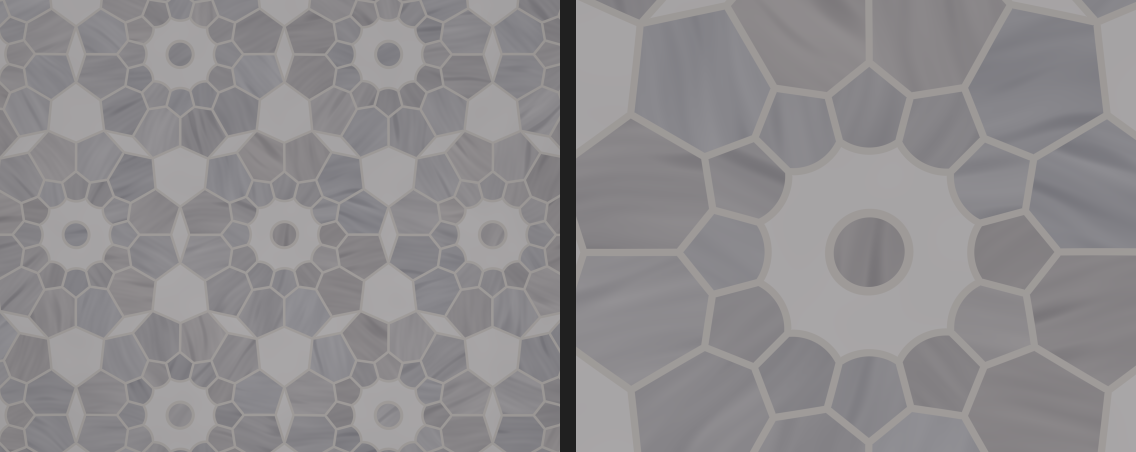
Left, the full canvas; right, a detail of the centre.
A Shadertoy shader for this pattern:

```glsl
// Marble mosaic of twelve-fold rosettes on a triangular lattice, with pale hexagons and
// diamonds in the gaps. Each rosette folds into half a petal, where the grout is the
// distance to a few segments and an arc; stretched gradient noise veins every tile.

const float PI = 3.14159265;
const float STEP = PI / 6.0;                  // angle of one petal

// Layout, with the rosette spacing as the unit of length
const float PITCH = 0.372;                    // spacing as a share of canvas width
const vec2 ORIGIN = vec2(0.021, -0.042);      // middle rosette from the canvas centre
const float DOT_RADIUS = 0.063;
const float FLOWER_VALLEY = 0.162;
const float FLOWER_TIP = 0.183;
const float SMALL_SHOULDER = 0.259;
const float SMALL_APEX = 0.304;
const float DIAMOND_SIDE = 0.456;
const float HEXAGON_CORNER = 0.441;
const float PETAL_TIP = 0.5176;
const float GROUT_HALF = 0.0056;
const float RING_HALF = 0.0068;
const float WOBBLE = 0.004;

// Colours
const vec3 GREY_DARK = vec3(0.465, 0.457, 0.472);
const vec3 GREY_LIGHT = vec3(0.595, 0.585, 0.592);
const vec3 WHITE_STONE = vec3(0.645, 0.636, 0.640);
const vec3 GROUT = vec3(0.610, 0.596, 0.588);

vec2 hash2(vec2 p) {
    vec3 q = fract(p.xyx * vec3(0.1031, 0.1030, 0.0973));
    q += dot(q, q.yzx + 33.33);
    return fract((q.xx + q.yz) * q.zy);
}

float gradientNoise(vec2 p) {
    vec2 i = floor(p), f = p - i;
    vec2 u = f * f * f * (f * (f * 6.0 - 15.0) + 10.0);
    vec2 e = vec2(0.0, 1.0);
    float a = dot(hash2(i) * 2.0 - 1.0, f);
    float b = dot(hash2(i + e.yx) * 2.0 - 1.0, f - e.yx);
    float c = dot(hash2(i + e.xy) * 2.0 - 1.0, f - e.xy);
    float d = dot(hash2(i + e.yy) * 2.0 - 1.0, f - e.yy);
    return mix(mix(a, b, u.x), mix(c, d, u.x), u.y);
}

float segmentDistance(vec2 p, vec2 a, vec2 b) {
    vec2 ap = p - a, ab = b - a;
    return length(ap - ab * clamp(dot(ap, ab) / dot(ab, ab), 0.0, 1.0));
}

// True on the far side of the line a-b, seen from the rosette centre
bool isBeyond(vec2 p, vec2 a, vec2 b) {
    vec2 ab = b - a;
    return ab.y * (p.x - a.x) - ab.x * (p.y - a.y) > 0.0;
}

vec2 nearestRosette(vec2 p) {
    vec2 s = vec2(1.0, sqrt(3.0));
    vec2 a = s * round(p / s);
    vec2 b = s * (floor(p / s) + 0.5);
    return distance(p, a) < distance(p, b) ? a : b;
}

// Grey marble with streaks along a direction, its tone varying from tile to tile
vec3 greyMarble(vec2 p, vec2 tile, float direction) {
    vec2 seed = hash2(tile);
    float angle = direction + (seed.x - 0.5) * 1.3;
    vec2 axis = vec2(cos(angle), sin(angle));
    vec2 q = vec2(dot(p, axis), dot(p, vec2(-axis.y, axis.x))) + seed * 40.0;
    q.y += 0.03 * gradientNoise(q * 5.0);
    float broad = gradientNoise(q * vec2(3.0, 15.0));
    float fine = gradientNoise(q * vec2(6.0, 48.0));
    float vein = smoothstep(0.16, 0.5, gradientNoise(q * vec2(3.5, 24.0) + 9.0));
    float tone = 0.52 + (seed.y - 0.5) * 0.36 + 0.34 * broad + 0.22 * fine - 0.4 * vein;
    vec3 tint = mix(vec3(-0.006, 0.0, 0.009), vec3(0.005, 0.0, -0.004), seed.x);
    return mix(GREY_DARK, GREY_LIGHT, tone) + tint;
}

void mainImage(out vec4 fragColor, in vec2 fragCoord) {
    vec2 uv = (fragCoord - 0.5 * iResolution.xy) / iResolution.x;
    float pixel = 1.0 / (iResolution.x * PITCH);
    vec2 p = uv / PITCH - ORIGIN;
    p += WOBBLE * vec2(gradientNoise(p * 4.0), gradientNoise(p * 4.0 + 31.0));

    // Fold the rosette into half a petal
    vec2 centre = nearestRosette(p);
    vec2 local = p - centre;
    float angle = atan(local.y, local.x), radius = length(local);
    float sector = round(angle / STEP);
    float folded = abs(angle - sector * STEP);
    vec2 q = radius * vec2(cos(folded), sin(folded));

    // Corners of the tiles
    vec2 edge = vec2(cos(0.5 * STEP), sin(0.5 * STEP));
    vec2 notch = vec2(mod(sector, 2.0) < 0.5 ? DIAMOND_SIDE : HEXAGON_CORNER, 0.0);
    vec2 tip = PETAL_TIP * edge;
    vec2 apex = vec2(SMALL_APEX, 0.0);
    vec2 shoulder = SMALL_SHOULDER * edge;
    vec2 scallop = FLOWER_TIP * edge - vec2(FLOWER_VALLEY, 0.0);
    float arcRadius = dot(scallop, scallop) / (2.0 * scallop.x);
    float arcCentre = FLOWER_VALLEY + arcRadius;
    float arc = length(q - vec2(arcCentre, 0.0)) - arcRadius;

    // Distance to the grout
    float joint = segmentDistance(q, notch, tip);
    joint = min(joint, segmentDistance(q, apex, notch));
    joint = min(joint, segmentDistance(q, apex, shoulder));
    joint = min(joint, segmentDistance(q, FLOWER_TIP * edge, shoulder));
    if (q.x < arcCentre) joint = min(joint, abs(arc));
    joint = min(joint - GROUT_HALF, abs(radius - DOT_RADIUS) - RING_HALF);

    // Choose the stone by its ring
    vec2 cell = round(centre * vec2(2.0, 2.0 / sqrt(3.0))) * 37.0 + 500.0;
    float petal = floor(angle / STEP);
    vec3 color = WHITE_STONE + 0.012 * gradientNoise(p * 7.0);
    if (radius < DOT_RADIUS) color = greyMarble(p, cell, 0.9);
    else if (isBeyond(q, apex, shoulder)) {
        if (!isBeyond(q, notch, tip))
            color = greyMarble(p, cell + vec2(mod(petal, 12.0), 13.0), (petal + 0.5) * STEP);
    } else if (arc < 0.0)
        color = greyMarble(p, cell + vec2(mod(sector, 12.0), 7.0), sector * STEP) - 0.012;

    // Grout, then soft uneven light
    color = mix(color, GROUT, 1.0 - smoothstep(-0.6 * pixel, 0.8 * pixel, joint));
    color *= 1.015 + 0.03 * gradientNoise(p * 0.8 + 5.0) - 0.10 * dot(uv, uv);
    fragColor = vec4(color, 1.0);
}
```
